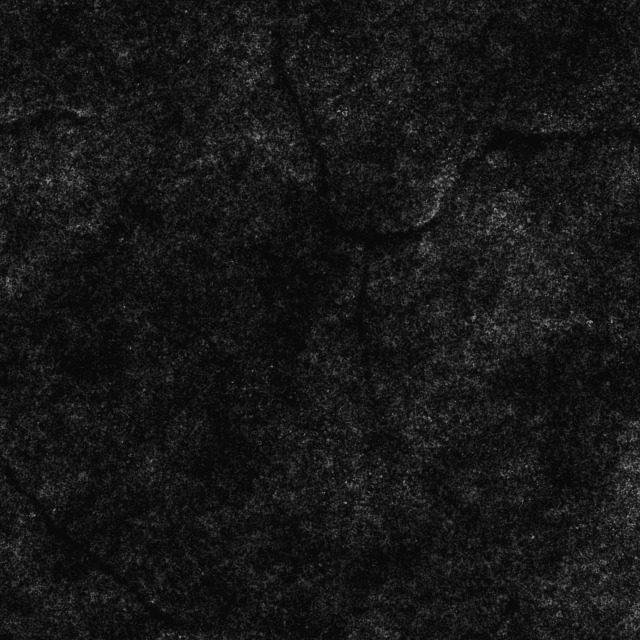
Write a Shadertoy shader that draws this texture.

```glsl
const vec3 STONE_TINT = vec3(1.0);
const float BASE_LOG_TONE = -2.40;
const float TONE_SPREAD = 0.56;
const float DARKEST = 0.036;

vec2 hash2(vec2 p) {
    vec3 q = fract(p.xyx * vec3(0.1031, 0.1030, 0.0973));
    q += dot(q, q.yzx + 33.33);
    return fract((q.xx + q.yz) * q.zy);
}

vec2 rotate(vec2 p, float angle) {
    float c = cos(angle), s = sin(angle);
    return vec2(c * p.x - s * p.y, s * p.x + c * p.y);
}

// Value noise with mean zero and roughly unit deviation
float unitNoise(vec2 p) {
    vec2 cell = floor(p), f = fract(p);
    f = f * f * (3.0 - 2.0 * f);
    float low = mix(hash2(cell).x, hash2(cell + vec2(1, 0)).x, f.x);
    float high = mix(hash2(cell + vec2(0, 1)).x, hash2(cell + vec2(1, 1)).x, f.x);
    return (mix(low, high, f.y) - 0.5) * 4.66;
}

// Patches, lumps and fine grain, each octave turned to hide the lattice
float stoneGrain(vec2 uv) {
    float sum = 0.36 * unitNoise(rotate(uv, 0.4) * 4.5 + 7.0);
    sum += 0.26 * unitNoise(rotate(uv, 1.1) * 12.0 + 31.0);
    sum += 0.24 * unitNoise(rotate(uv, 0.7) * 29.0 + 53.0);
    sum += 0.24 * unitNoise(rotate(uv, 0.3) * 71.0 + 11.0);
    sum += 0.36 * unitNoise(rotate(uv, 0.9) * 170.0 + 83.0);
    return sum + 0.68 * unitNoise(rotate(uv, 0.6) * 430.0 + 19.0);
}

// Side-lit bumps, lit from the upper left
float relief(vec2 uv, float scale) {
    vec2 p = rotate(uv, 0.5) * scale;
    return unitNoise(p) - unitNoise(p + vec2(-0.35, 0.3));
}

// Scattered round grains: x is the lit body, y the dark rim
vec2 pebbles(vec2 uv, float scale, float density, float size) {
    vec2 p = rotate(uv, 0.35) * scale;
    vec2 cell = floor(p), result = vec2(0.0);
    float soft = 0.0012 * scale;
    for (int j = -1; j <= 1; j++)
    for (int i = -1; i <= 1; i++) {
        vec2 id = cell + vec2(i, j);
        vec2 jitter = hash2(id + scale);
        vec2 trait = hash2(id + scale + 47.3);
        vec2 offset = p - id - 0.15 - 0.7 * jitter;
        float radius = size * mix(0.55, 1.0, trait.y);
        radius *= 1.0 + 0.2 * sin(3.0 * atan(offset.y, offset.x) + 6.3 * jitter.x);
        float edge = length(offset) - radius;
        float present = step(trait.x, density);
        float body = present * (1.0 - smoothstep(-soft, soft, edge));
        float rim = present * exp(-pow((edge - soft) / soft, 2.0));
        result = max(result, vec2(body * mix(0.6, 1.0, jitter.y), rim));
    }
    return result;
}

float band(float x, float start, float end, float soft) {
    return smoothstep(start - soft, start + soft, x) * (1.0 - smoothstep(end - soft, end + soft, x));
}

float ridge(float d, float width) {
    return exp(-d * d / (width * width));
}

float stain(vec2 uv, vec2 center, vec2 size) {
    vec2 d = (uv - center) / size;
    return exp(-dot(d, d));
}

// Height of the long winding fissure
float fissure(float x) {
    float valley = exp(-pow(abs((x - 0.6) / 0.125), 3.0));
    return 0.795 - 0.16 * valley + 0.04 * ridge(x - 0.1, 0.07);
}

// Dark grooves with a broken, pale upper lip
float cracks(vec2 uv) {
    vec2 p = uv + 0.0035 * vec2(unitNoise(uv * 24.0), unitNoise(uv * 24.0 + 60.0));
    p += 0.0012 * vec2(unitNoise(uv * 95.0), unitNoise(uv * 95.0 + 40.0));
    float slope = (fissure(p.x + 0.004) - fissure(p.x - 0.004)) / 0.008;
    float d = (p.y - fissure(p.x)) / length(vec2(1.0, slope));
    float extent = max(1.0 - smoothstep(0.10, 0.23, p.x), smoothstep(0.49, 0.53, p.x));
    float broken = smoothstep(-0.9, 0.8, unitNoise(uv * 14.0 + 5.0));
    float tone = extent * (1.7 * broken * ridge(d - 0.003, 0.0032) - 1.2 * ridge(d + 0.010, 0.009));
    tone += 0.45 * extent * ridge(d - 0.016, 0.012);

    float upper = p.x - 0.435 - 0.08 * smoothstep(0.92, 0.68, p.y);
    tone -= 1.4 * ridge(upper, 0.007) * band(p.y, 0.66, 1.1, 0.02);
    float lower = p.x - 0.574 - 0.008 * sin(p.y * 22.0);
    tone -= 1.2 * ridge(lower, 0.0045) * band(p.y, 0.36, 0.63, 0.03);
    float diagonal = (p.y - 0.01 - 0.27 * pow(max(1.0 - p.x / 0.32, 0.0), 1.4)) * 0.72;
    tone -= 1.4 * ridge(diagonal, 0.006) * (1.0 - smoothstep(0.27, 0.33, p.x));
    float branch = p.y - 0.60 - 0.22 * (p.x - 0.3) - 0.012 * sin(p.x * 30.0);
    return tone - 0.8 * ridge(branch, 0.005) * band(p.x, 0.26, 0.5, 0.03);
}

void mainImage(out vec4 fragColor, in vec2 fragCoord) {
    vec2 uv = fragCoord / iResolution.xy;

    // Stone body and shaded hollows
    float level = stoneGrain(uv) + 0.20 * relief(uv, 62.0);
    level -= 0.85 * stain(uv, vec2(0.67, 0.45), vec2(0.11, 0.15));
    level -= 0.65 * stain(uv, vec2(0.90, 0.63), vec2(0.16, 0.10));
    level -= 0.60 * stain(uv, vec2(0.62, 0.98), vec2(0.17, 0.06));
    level -= 0.55 * stain(uv, vec2(0.29, 0.86), vec2(0.12, 0.08));
    level += cracks(uv);

    // Grit gathers in slanted drifts
    vec2 drift = rotate(uv, 0.5) * vec2(5.0, 13.0);
    float cluster = smoothstep(0.1, 1.8, unitNoise(drift + 21.0));
    vec2 coarse = pebbles(uv, 34.0, 0.035 + 0.05 * cluster, 0.19);
    vec2 small = pebbles(uv, 105.0, 0.02 + 0.33 * cluster, 0.30);
    vec2 dust = pebbles(uv, 230.0, 0.05 + 0.10 * cluster, 0.28);
    level += 1.5 * coarse.x + 1.5 * small.x + 1.1 * dust.x;
    level -= 0.7 * coarse.y + 0.4 * small.y;

    float tone = max(exp(BASE_LOG_TONE + TONE_SPREAD * level), DARKEST);
    fragColor = vec4(STONE_TINT * min(tone, 0.5), 1.0);
}
```
